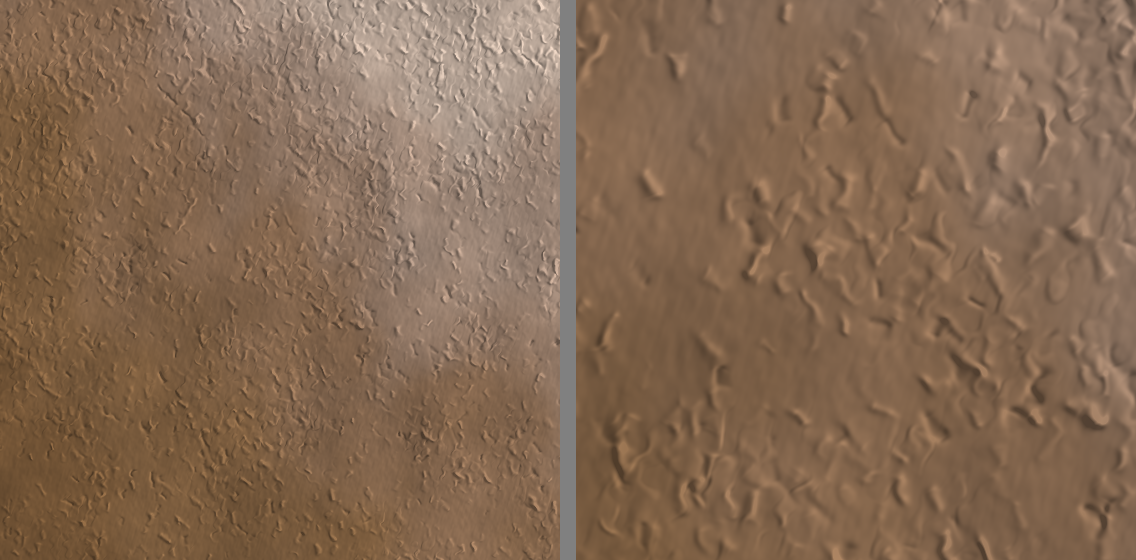
Left, the full canvas; right, a detail of the centre.
This texture is drawn by a WebGL 1 fragment shader. Its source:

```glsl
precision highp float;
// Rough brown plaster wall with short crumbly trowel marks, lit from the upper right.

uniform vec2 u_resolution;

const vec3 UMBER = vec3(0.430, 0.315, 0.200);
const vec3 BROWN = vec3(0.470, 0.352, 0.235);
const vec3 CLAY  = vec3(0.510, 0.395, 0.300);
const vec3 TAUPE = vec3(0.550, 0.452, 0.382);
const vec3 ROSE  = vec3(0.612, 0.524, 0.464);
const vec3 PALE  = vec3(0.695, 0.625, 0.572);

const vec2 LIGHT_DIR = vec2(0.85, 0.53);
const float RELIEF = 0.29;        // strength of the embossing
const float SLOPE_STEP = 0.0018;  // distance between height samples
const float MARK_TILT = 1.70;     // mean direction of the marks, radians
const float TILT_SPREAD = 1.8;
const float CRUMBLE = 0.0034;     // height of the lumpy patches
const float MOTTLE = 0.36;        // large uneven staining
const float BLOTCH = 0.26;        // mid-sized darker and lighter patches
const float GRAIN = 0.055;        // fine brushed grain

float hash(vec2 p) {
  vec3 q = fract(vec3(p.xyx) * 0.1031);
  q += dot(q, q.yzx + 33.33);
  return fract((q.x + q.y) * q.z);
}

vec2 hash2(vec2 p) {
  return vec2(hash(p + 17.3), hash(p + 71.9));
}

float noise(vec2 p) {
  vec2 i = floor(p);
  vec2 f = fract(p);
  f = f * f * (3.0 - 2.0 * f);
  return mix(mix(hash(i), hash(i + vec2(1.0, 0.0)), f.x),
             mix(hash(i + vec2(0.0, 1.0)), hash(i + 1.0), f.x), f.y);
}

float fbm(vec2 p) {
  float sum = 0.0;
  float weight = 0.5;
  for (int i = 0; i < 4; i++) {
    sum += weight * noise(p);
    p = mat2(1.6, 1.2, -1.2, 1.6) * p + 5.7;
    weight *= 0.5;
  }
  return sum / 0.9375;
}

// Share of the surface that is rough; it thins out towards the bottom.
float roughness(vec2 p) {
  return 0.33 + 0.40 * p.y + 0.9 * (noise(p * 13.0 + 3.0) - 0.5);
}

float segmentDistance(vec2 p, vec2 dir, float halfLength) {
  return length(p - dir * clamp(dot(p, dir), -halfLength, halfLength));
}

// One layer of scattered marks: soft ridges and a few grooves of uneven strength.
float marks(vec2 p, float cell, float halfLength, float radius, float density, float seed) {
  vec2 home = floor(p / cell);
  float height = 0.0;
  for (int y = -1; y <= 1; y++) {
    for (int x = -1; x <= 1; x++) {
      vec2 id = home + vec2(float(x), float(y));
      vec2 key = id + seed;
      vec2 center = (id + hash2(key)) * cell;
      float present = step(hash(key + 5.1), density * roughness(center));
      float angle = MARK_TILT + (hash(key + 9.7) - 0.5) * TILT_SPREAD;
      vec2 size = 0.4 + 0.7 * hash2(key + 31.0);
      float d = segmentDistance(p - center, vec2(cos(angle), sin(angle)), halfLength * size.x);
      float width = radius * (0.4 + 0.7 * size.y);
      float strength = hash(key + 57.0);
      float side = hash(key + 43.0) < 0.3 ? -0.9 : 1.0;
      height += present * side * width * (0.35 + 0.9 * strength * strength) * exp(-d * d / (width * width));
    }
  }
  return height;
}

float wallHeight(vec2 p) {
  vec2 warp = vec2(noise(p * 110.0), noise(p * 110.0 + 40.0)) - 0.5;
  vec2 q = p + warp * 0.006;
  float h = marks(q, 0.034, 0.011, 0.0042, 1.15, 11.0);
  h += marks(q, 0.020, 0.005, 0.0040, 1.2, 137.0);
  h += marks(q, 0.110, 0.030, 0.0040, 0.7, 263.0);
  h *= 0.5 + 1.1 * noise(p * 85.0 + 9.0);
  // Lumps that crumble out of the rough patches
  vec2 slanted = mat2(0.95, 0.31, -0.31, 0.95) * q;
  float lump = smoothstep(0.45, 0.95, noise(slanted * vec2(115.0, 62.0) + 15.0));
  h += CRUMBLE * lump * smoothstep(0.3, 0.85, roughness(p));
  return h + 0.0009 * noise(p * vec2(170.0, 90.0)) + 0.005 * fbm(p * 24.0);
}

// Colour ramp whose stops follow the share of each tone.
vec3 wallColor(float t) {
  vec3 c = mix(UMBER, BROWN, smoothstep(0.0, 0.12, t));
  c = mix(c, CLAY, smoothstep(0.20, 0.47, t));
  c = mix(c, TAUPE, smoothstep(0.47, 0.69, t));
  c = mix(c, ROSE, smoothstep(0.69, 0.86, t));
  return mix(c, PALE, smoothstep(0.86, 1.0, t));
}

void main() {
  vec2 p = gl_FragCoord.xy / u_resolution.y;
  vec2 uv = gl_FragCoord.xy / u_resolution;

  // Broad light falloff with soft stains and patches
  float glow = dot(uv, vec2(0.51, 0.49));
  float stain = fbm(p * vec2(5.0, 4.0) + 8.0) - 0.5;
  vec3 color = wallColor(smoothstep(0.0, 0.98, glow + MOTTLE * stain));
  float patches = fbm(p * vec2(12.0, 9.0) + 21.0) - 0.5;

  // Soft relief
  float h = wallHeight(p);
  vec2 slope = vec2(wallHeight(p + vec2(SLOPE_STEP, 0.0)) - h,
                    wallHeight(p + vec2(0.0, SLOPE_STEP)) - h) / SLOPE_STEP;
  float shade = clamp(-RELIEF * dot(slope, LIGHT_DIR), -0.32, 0.30);

  // Fine slanted grain
  vec2 along = vec2(p.x - 0.3 * p.y, p.y);
  float grain = noise(along * vec2(330.0, 70.0)) - 0.5;
  color *= 1.0 + shade + BLOTCH * patches + GRAIN * grain;

  gl_FragColor = vec4(color, 1.0);
}
```
